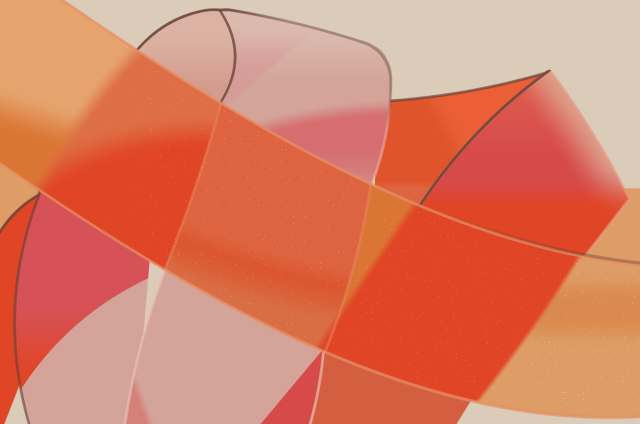
A Shadertoy shader for this background:

```glsl
// Translucent coral, pink and amber ribbons looping over a warm beige backdrop.
// Borders are shallow parabolic arcs with signed distances; the scene is painted
// in three parts: behind the front band, below it, and the band itself.

#define BEIGE vec3(.86, .80, .73)
#define AMBER vec3(.87, .61, .40)
#define ORANGE vec3(.86, .46, .20)
#define CORAL vec3(.87, .39, .25)
#define RED vec3(.88, .27, .15)
#define CRIMSON vec3(.84, .29, .29)
#define PINK vec3(.83, .64, .60)
#define DARK vec3(.40, .24, .20)
#define RIM .005
#define SPECKLES 75.

vec2 p; // canvas position, 1.5 wide and 1 high

// Signed distance to an arc from a to b, positive on its left side.
float arc(float ax, float ay, float bx, float by, float bulge) {
  vec2 q = p - vec2(ax, ay), chord = vec2(bx - ax, by - ay);
  float t = clamp(dot(q, chord) / dot(chord, chord), 0., 1.);
  return dot(q, normalize(vec2(-chord.y, chord.x))) - 4. * bulge * t * (1. - t);
}

float soft(float d, float w) { return smoothstep(-w, w, d); }
float fill(float d) { return soft(d, .8 / iResolution.y); }
float rim(float d) { return 1. - smoothstep(RIM * .3, RIM, abs(d)); }

// Height above a cubic curve.
float above(float a, float b, float c, float d) {
  return .87 * (p.y - a - p.x * (b + p.x * (c + p.x * d)));
}

float smoothMax(float a, float b, float k) {
  float h = max(k - abs(a - b), 0.) / k;
  return max(a, b) + h * h * k * .25;
}

float hash(vec2 c) { return fract(sin(dot(c, vec2(127.1, 311.7))) * 43758.5); }

// Backdrop, red rear ribbon, right loop and pink upper loop.
vec3 upperScene() {
  vec3 col = mix(BEIGE, AMBER, fill(.556 - p.y) * step(1.3, p.x));

  float rearTop = arc(.914, .762, 1.279, .828, -.01);
  float fold = arc(.986, .518, 1.285, .832, .02);
  float side = arc(1.289, .834, 1.475, .531, .008);
  float heel = arc(1.475, .531, 1.377, .404, 0.);
  vec3 rear = mix(RED + vec3(0, .06, .02), CORAL, soft(.565 - p.y, .008));
  rear += .04 * soft(arc(1.02, .75, 1.1, .6, 0.), .03);
  float behind = fill(fold) * step(.88, p.x);
  col = mix(col, rear, fill(-rearTop) * behind);
  col = mix(col, DARK, .7 * rim(rearTop) * behind);

  float body = max(max(fold, side), heel);
  vec3 face = mix(CRIMSON, RED, soft(.545 - p.y, .035));
  face = mix(face, vec3(.88, .40, .31), .6 * smoothstep(.6, .82, p.y));
  float fade = smoothstep(-.1, .01, side) * smoothstep(.48, .62, p.y);
  face = mix(face, vec3(.87, .67, .58), .85 * fade);
  col = mix(col, face, fill(-body));
  col = mix(col, vec3(.90, .62, .52), .6 * rim(body));
  col = mix(col, DARK, .85 * rim(fold) * step(p.y, .834));

  float shoulder = arc(.322, .883, .518, .98, .023);
  float crown = arc(.518, .98, .879, .891, .008);
  float flank = arc(.914, .86, .873, .57, .016);
  float loop = smoothMax(smoothMax(shoulder, crown, .015), flank, .07);
  float mouth = arc(.512, .98, .518, .76, .036);
  vec3 front = mix(PINK, vec3(.86, .73, .68), smoothstep(.78, .94, p.y));
  float glint = soft(arc(.53, .75, .68, .88, 0.), .008);
  front = mix(front, vec3(.84, .59, .59), .6 * glint * smoothstep(.95, .83, p.y));
  float blush = soft(-arc(.605, .697, .914, .746, .01), .022);
  front = mix(front, vec3(.84, .43, .44), blush * smoothstep(.48, .66, p.y));
  vec3 inner = mix(vec3(.83, .61, .56), vec3(.86, .70, .64), smoothstep(.78, .93, p.y));
  col = mix(col, mix(inner, front, fill(mouth)), fill(-loop));
  col = mix(col, DARK, .75 * rim(mouth) * fill(-loop));
  vec3 outline = mix(vec3(.92, .77, .74), DARK, smoothstep(.68, .8, p.y));
  return mix(col, outline, mix(.85, .45, smoothstep(.5, .7, p.x)) * rim(loop));
}

// Left loop, pale ribbon and coral tail under the band.
vec3 lowerScene() {
  float rear = arc(0., .453, .092, .541, .008);
  float left = arc(.092, .541, .068, 0., -.045);
  vec3 col = mix(BEIGE, mix(RED, AMBER, fill(rear)), fill(arc(.01, 0., .045, .09, 0.)));
  col = mix(col, DARK, .8 * rim(rear));
  vec3 shell = mix(RED, CRIMSON + vec3(0, .03, .05), smoothstep(.1, .3, p.y));
  shell = mix(shell, PINK, fill(-arc(.043, .072, .348, .344, .03)));
  col = mix(col, shell, fill(left));
  col = mix(col, DARK, .6 * rim(left));
  col = mix(col, BEIGE, fill(arc(.348, .352, .336, .209, 0.)));

  float ribbon = arc(.385, .359, .293, 0., -.01);
  float tail = arc(.758, .17, .727, 0., .004);
  float wedge = soft(-arc(.322, .082, .352, 0., 0.), .012);
  col = mix(col, mix(PINK, CRIMSON, .4 * wedge), fill(ribbon));
  col = mix(col, CRIMSON, fill(arc(.752, .17, .611, 0., 0.)));
  col = mix(col, CORAL - vec3(.04, .02, 0), fill(tail));
  col = mix(col, vec3(.91, .75, .70), .7 * max(rim(ribbon), rim(tail)));
  return mix(col, BEIGE, fill(arc(1.1, .049, 1.07, 0., 0.)));
}

// Front band, tinted by the layers seen through it.
vec3 bandScene() {
  float seam = arc(.518, .756, .385, .361, .006);
  float cross = arc(.869, .566, .762, .17, .012);
  vec3 col = mix(ORANGE, AMBER + .03, soft(arc(0., .746, .176, .69, 0.), .055));
  vec3 veil = mix(RED, CORAL + vec3(0, .04, .02), soft(arc(.09, .58, .5, .69, .03), .045));
  col = mix(col, veil, soft(arc(.322, .883, .092, .555, -.015), .025));
  float belt = arc(.41, .463, .8, .346, -.01);
  vec3 middle = mix(vec3(.86, .34, .19), CORAL, soft(belt, .025));
  middle = mix(middle, vec3(.85, .43, .27), smoothstep(.02, .12, -belt));
  col = mix(col, middle, fill(seam));
  col = mix(col, ORANGE, fill(cross));
  col = mix(col, RED, soft(arc(.971, .518, .777, .229, 0.), .012));
  vec3 end = mix(vec3(.86, .54, .31), AMBER, smoothstep(.02, .09, abs(p.y - .27)));
  col = mix(col, end, soft(arc(1.352, .385, 1.119, .053, .006), .008));
  return mix(col, vec3(.91, .53, .37), .5 * max(rim(seam), rim(cross)));
}

void mainImage(out vec4 fragColor, in vec2 fragCoord) {
  p = fragCoord / iResolution.xy * vec2(1.5, 1);
  float top = above(1.102, -.7074, .0436, .07);
  float bottom = above(.615, -.6958, .0934, .07);

  // Fine sparkles suspended in the band.
  vec2 cell = floor(p * SPECKLES), seed = vec2(hash(cell), hash(cell + 31.));
  float spot = smoothstep(.16, .04, length(fract(p * SPECKLES) - .2 - .6 * seed));
  spot *= step(.8, hash(cell + 17.)) * smoothstep(.15, .4, p.x);

  vec3 col = mix(lowerScene(), bandScene() + .09 * spot, fill(bottom));
  col = mix(col, upperScene(), fill(top));
  col = mix(col, vec3(.90, .56, .39), .75 * max(rim(bottom), rim(top)));
  col = mix(col, DARK, .4 * rim(top - .004) * smoothstep(.95, 1.4, p.x));
  fragColor = vec4(col, 1);
}
```
